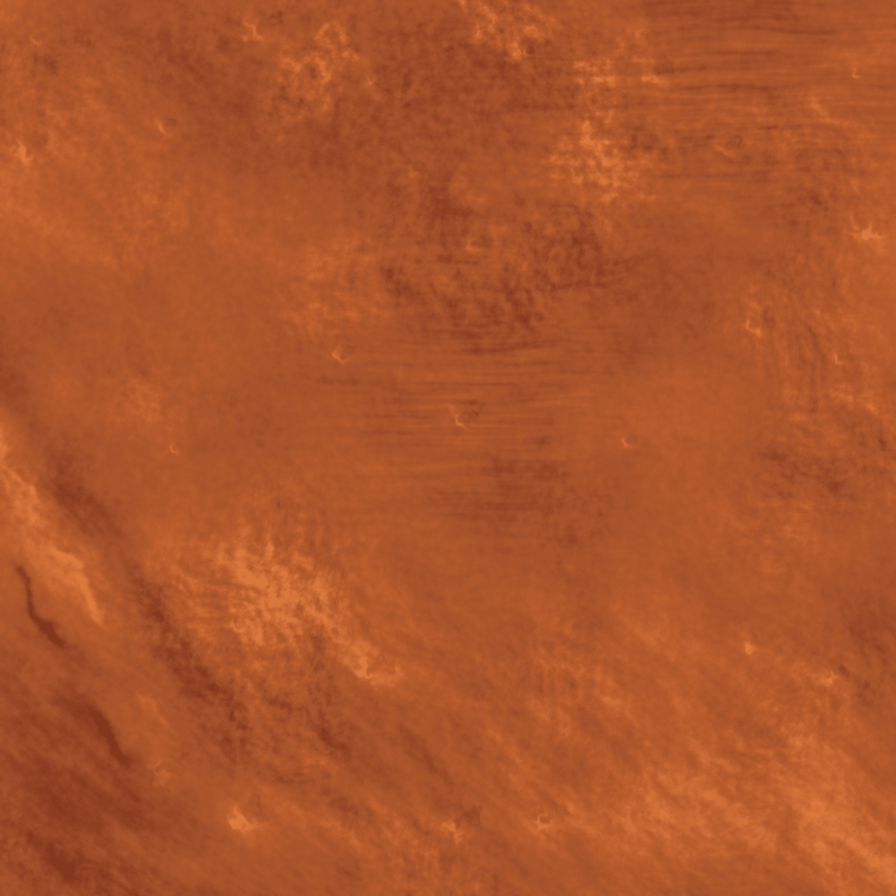
This texture is drawn by a WebGL 2 fragment shader. Its source:

```glsl
#version 300 es
precision highp float;
// Rust-coloured desert plain from above: dust haze, wind streaks, a diagonal ridge and small craters.

#define SHADOW vec3(0.60, 0.28, 0.15)
#define RUST   vec3(0.65, 0.32, 0.17)
#define CLAY   vec3(0.69, 0.34, 0.17)
#define OCHRE  vec3(0.74, 0.37, 0.18)
#define SUNLIT vec3(0.80, 0.42, 0.21)
#define BASE_TONE 1.32
#define HAZE 1.75
#define RELIEF 4.2
#define GRAIN 0.85
#define CRATER_GRID 9.0
#define CRATER_SHARE 0.32
#define LIGHT vec2(-0.8, -0.6)

uniform vec2 u_resolution;
out vec4 fragColor;

vec2 hash2(vec2 p) {
    vec3 q = fract(p.xyx * vec3(0.1031, 0.1030, 0.0973));
    q += dot(q, q.yzx + 33.33);
    return fract((q.xx + q.yz) * q.zy);
}

float cornerSlope(vec2 cell, vec2 offset) {
    float angle = 6.2832 * hash2(cell).x;
    return dot(vec2(cos(angle), sin(angle)), offset);
}

float gradientNoise(vec2 p) {
    vec2 i = floor(p), f = fract(p);
    vec2 u = f * f * f * (f * (f * 6.0 - 15.0) + 10.0);
    vec2 e = vec2(1.0, 0.0);
    float low = mix(cornerSlope(i, f), cornerSlope(i + e.xy, f - e.xy), u.x);
    float high = mix(cornerSlope(i + e.yx, f - e.yx), cornerSlope(i + 1.0, f - 1.0), u.x);
    return 1.4 * mix(low, high, u.y);
}

float fbm(vec2 p, int octaves) {
    float sum = 0.0, amp = 1.0;
    for (int k = 0; k < octaves; k++) {
        sum += amp * gradientNoise(p);
        p = mat2(0.8, 0.6, -0.6, 0.8) * p * 2.03 + 17.3;
        amp *= 0.52;
    }
    return sum;
}

// Soft elliptical spot, 1 at the centre
float spot(vec2 p, vec2 centre, vec2 size) {
    vec2 d = (p - centre) / size;
    return exp(-dot(d, d));
}

float bump(float x, float width) {
    return exp(-x * x / (width * width));
}

// Lit and shaded rims with a pale dust halo
float craters(vec2 p) {
    vec2 g = p * CRATER_GRID, home = floor(g);
    float tone = 0.0;
    for (int k = 0; k < 9; k++) {
        vec2 cell = home + vec2(k % 3 - 1, k / 3 - 1);
        vec2 pick = hash2(cell + 71.0);
        vec2 d = g - cell - 0.15 - 0.7 * hash2(cell + 13.0);
        float radius = mix(0.04, 0.13, pick.y * pick.y);
        float r = length(d) / radius + 0.8 * fbm(g * 8.0, 2);
        float facing = dot(d, LIGHT) / (length(d) + 0.02);
        float rim = bump(r - 1.0, 0.45) * (2.2 * facing + 0.2);
        float halo = 0.9 * exp(-r * r * 0.15);
        tone += step(pick.x, CRATER_SHARE) * (rim + halo - 1.2 * exp(-r * r * 3.0));
    }
    return tone;
}

// Crest, shaded flank and broken cliff running down to the right
float ridge(vec2 p) {
    vec2 d = p - vec2(0.0, 0.49);
    float along = dot(d, vec2(0.5, -0.866));
    float across = dot(d, vec2(0.866, 0.5)) + 0.013 * fbm(p * 13.0, 5);
    float fade = 1.0 - smoothstep(0.34, 0.52, along);
    float broken = smoothstep(-0.35, 0.15, gradientNoise(vec2(along * 14.0, 3.7)));
    float tone = 1.5 * bump(across + 0.008, 0.026) + 1.4 * bump(across - 0.006, 0.004) * broken;
    tone -= 1.9 * bump(across - 0.052 - 0.05 * along, 0.026);
    tone -= 3.0 * bump(across + 0.046, 0.006) * broken;
    return tone * fade;
}

vec3 ramp(float t) {
    vec3 c = SHADOW + (RUST - SHADOW) * clamp(t, -1.6, 1.0);
    c += (CLAY - RUST) * clamp(t - 1.0, 0.0, 1.0);
    c += (OCHRE - CLAY) * clamp(t - 2.0, 0.0, 1.0);
    return c + (SUNLIT - OCHRE) * clamp(t - 3.0, 0.0, 1.9);
}

void main() {
    vec2 p = gl_FragCoord.xy / u_resolution.y;
    vec2 warp = vec2(fbm(p * 4.0, 3), fbm(p * 4.0 + 9.0, 3));
    vec2 w = p + 0.03 * warp, s = p + 0.006 * warp;

    // Broad light and dark ground
    float band = bump(dot(w, vec2(0.4, 0.92)) - 0.42, 0.10) * smoothstep(0.15, 0.3, w.x);
    float tone = BASE_TONE + HAZE * fbm(w * vec2(3.2, 4.0) + 5.0, 6) + 1.3 * band;
    tone += 1.1 * spot(w, vec2(0.08, 0.75), vec2(0.25, 0.3)) + spot(w, vec2(1.0, 0.68), vec2(0.15, 0.2));
    tone -= 0.7 * spot(w, vec2(0.55, 0.6), vec2(0.2, 0.18)) + 1.0 * spot(w, vec2(0.0, 0.12), vec2(0.2, 0.18));

    // Wind streaks: level in the middle and upper right, slanted below
    float level = spot(w, vec2(0.53, 0.57), vec2(0.14, 0.16)) + spot(w, vec2(0.82, 0.9), vec2(0.25, 0.13));
    tone += level * (1.5 * fbm(s * vec2(9.0, 100.0), 2) + 0.9 * gradientNoise(s * vec2(5.0, 27.0)));
    vec2 slant = vec2(dot(s, vec2(0.77, -0.64)) * 9.0, dot(s, vec2(0.64, 0.77)) * 36.0);
    tone += 1.1 * (1.0 - smoothstep(0.2, 0.45, p.y)) * fbm(slant, 4);

    // Gritty upland with sunlit patches
    float upland = spot(w, vec2(0.5, 0.92), vec2(0.28, 0.17));
    float patches = smoothstep(0.05, 0.5, fbm(w * 8.0 + 31.0, 4));
    float grit = fbm(p * 65.0, 3);
    tone += upland * (grit * (1.0 + 2.4 * patches) + 2.2 * patches - 0.6);

    // Side-lit relief, landforms and fine grain
    vec2 h = w * 9.0;
    float rough = 0.35 + smoothstep(-0.1, 0.5, gradientNoise(p * 5.0 + 3.0)) + 0.4 * band;
    tone += RELIEF * rough * (fbm(h, 6) - fbm(h + LIGHT * 0.06, 6));
    tone += ridge(p) + craters(p) + GRAIN * fbm(p * 95.0, 3) * (0.4 + 0.4 * rough);

    fragColor = vec4(ramp(tone), 1.0);
}
```
